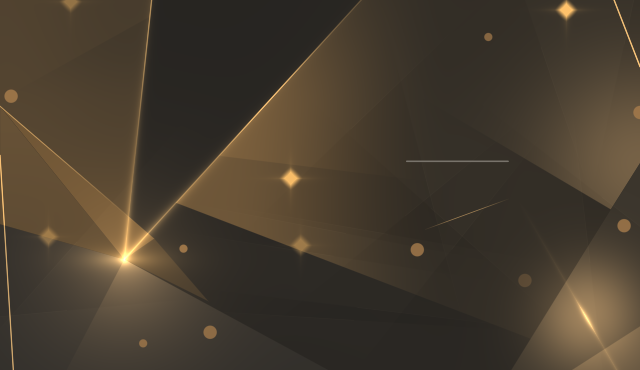
Write a Shadertoy shader that draws this background.

```glsl
// Dark bronze low-poly backdrop: overlapping half-plane facets lit by falloffs,
// gold rays meeting at a hub on the left, a flare at lower right,
// then scattered discs and four-pointed sparkles on top.

const vec3 DARK = vec3(.15, .142, .13);
const vec3 UMBER = vec3(.20, .18, .15);
const vec3 BRONZE = vec3(.52, .40, .25);
const vec3 GOLD = vec3(1., .76, .42);

float hash(float n) { return fract(sin(n * 127.1) * 4375.85); }

// 1 on the left of the directed line a -> b, with a soft edge
float side(vec2 p, vec2 a, vec2 b) {
    vec2 d = normalize(b - a), q = p - a;
    return smoothstep(-.002, .002, d.x * q.y - d.y * q.x);
}

// Counter-clockwise triangle mask
float tri(vec2 p, vec2 a, vec2 b, vec2 c) {
    return side(p, a, b) * side(p, b, c) * side(p, c, a);
}

// Distance to a segment, and position along it
vec2 segment(vec2 p, vec2 a, vec2 b) {
    vec2 d = b - a;
    float t = clamp(dot(p - a, d) / dot(d, d), 0., 1.);
    return vec2(length(p - a - d * t), t);
}

float stroke(vec2 p, vec2 a, vec2 b, float width) {
    return smoothstep(width + .0015, width - .0015, segment(p, a, b).x);
}

// Faint web of random lines, each tinting one of its sides
float web(vec2 p) {
    float tone = 0.;
    for (float i = 1.; i < 17.; i++) {
        vec2 a = vec2(1.73 * hash(i), hash(i + 31.));
        float angle = 6.283 * hash(i + 67.);
        vec2 b = a + .5 * vec2(cos(angle), sin(angle));
        float fade = smoothstep(.5, .0, length(p - a));
        tone += fade * (.012 * (side(p, a, b) - .5) + .016 * stroke(p, a, b, .001));
    }
    return tone;
}

vec3 facets(vec2 p, vec2 hub, vec2 ridgeTop, vec2 rayTop, vec2 leftTip) {
    float hubDist = length(p - hub);
    float hubGlow = exp(-hubDist * 6.5);
    vec2 fold = vec2(.417, .355), leftLow = vec2(0, .394), tail = vec2(.878, .005);

    // Ground, and the lower facets around the hub
    vec3 col = mix(DARK, UMBER, .5 * smoothstep(.6, 1.6, p.x));
    float below = side(p, tail, hub) * side(p, hub, leftLow);
    float rightOfSpoke = side(p, vec2(.18, 0), hub);
    col += BRONZE * hubGlow * mix(.4, mix(.95, .65, rightOfSpoke), below);
    col += .03 * below;
    col = mix(col, mix(UMBER, BRONZE, .75 * exp(-hubDist * 3.)), .75 * tri(p, hub, vec2(.563, .186), fold));

    // Wide lit field right of the ridge
    float field = side(p, ridgeTop, hub) * side(p, vec2(.491, .446), vec2(1.577, .03));
    float light = smoothstep(1.22, .58, p.x) * smoothstep(1.35, .7, p.y);
    light *= mix(.72, .9, side(p, vec2(.608, .577), vec2(1.126, .514)));
    col = mix(col, mix(UMBER, BRONZE, light), field);

    // Left facets
    float upper = side(p, hub, rayTop) * side(p, leftTip, fold);
    float upperLight = .22 + .75 * exp(-hubDist * 4.5) + .12 * smoothstep(.35, 0., p.x);
    upperLight -= .07 * side(p, vec2(.18, .83), vec2(0, .73)) * smoothstep(.1, .3, p.y - .6);
    col = mix(col, mix(UMBER, BRONZE, upperLight), upper);
    col = mix(col, mix(UMBER, BRONZE, .42 + .3 * p.y + .2 * hubGlow), tri(p, leftTip, leftLow, hub));
    col = mix(col, BRONZE * (.82 + .3 * exp(-hubDist * 5.)), tri(p, leftTip, hub, fold));

    // Right facets
    vec2 notch = vec2(1.651, .434), rim = vec2(1.73, .559), flare = vec2(1.588, .152);
    float wing = side(p, vec2(1.509, .518), notch) * side(p, notch, rim);
    col += BRONZE * .5 * wing * exp(-14. * dot(p - rim, p - rim));
    float slope = side(p, notch, vec2(1.441, .095)) * side(p, rim, notch);
    col = mix(col, UMBER * 1.15, slope);
    float flareDist = length(p - flare);
    col += BRONZE * mix(.4, .75, slope) * exp(-45. * flareDist * flareDist);
    col += BRONZE * .25 * side(p, vec2(1.73, .118), vec2(1.554, .005));
    return col + web(p) * vec3(1., .9, .7);
}

void mainImage(out vec4 fragColor, in vec2 fragCoord) {
    vec2 p = fragCoord / iResolution.xy * vec2(1.73, 1);
    vec2 hub = vec2(.336, .299), ridgeTop = vec2(.976, 1), rayTop = vec2(.41, 1), leftTip = vec2(0, .713);
    vec3 col = facets(p, hub, ridgeTop, rayTop, leftTip);

    // Gold rays, with a soft halo on the two that leave the hub
    vec2 ridge = segment(p, hub, ridgeTop), ray = segment(p, hub, rayTop);
    float ridgeFade = .25 + .75 * exp(-40. * pow(ridge.y - .62, 2.));
    col += GOLD * .6 * ridgeFade * stroke(p, hub, ridgeTop, .0018);
    col += GOLD * .55 * exp(-ridge.x * 110. - ridge.y * 3.5);
    col += GOLD * .5 * exp(-ray.x * 150. - ray.y * 1.8);
    col += GOLD * .4 * smoothstep(.3, 1., ray.y) * stroke(p, hub, rayTop, .0018);
    col += GOLD * .4 * stroke(p, leftTip, vec2(.417, .355), .0014) * smoothstep(.45, .05, p.x);
    col += GOLD * .6 * stroke(p, vec2(0, .58), vec2(.036, 0), .0018);
    col += GOLD * .7 * stroke(p, vec2(1.66, 1), vec2(1.73, .82), .002);
    col += GOLD * .35 * stroke(p, vec2(1.15, .38), vec2(1.374, .462), .0012) * smoothstep(.13, .02, abs(p.x - 1.26));
    vec2 hubOffset = (p - hub) * vec2(16, 60);
    col += GOLD * .5 * exp(-length(hubOffset));

    // Flare streak and the pale rule
    vec2 streak = segment(p, vec2(1.396, .468), vec2(1.667, 0));
    col += GOLD * exp(-streak.x * 220.) * (.12 * streak.y + .7 * exp(-200. * pow(streak.y - .7, 2.)));
    col = mix(col, vec3(.5, .48, .45), .9 * stroke(p, vec2(1.1, .564), vec2(1.373, .564), .0022));

    // Discs: centre, radius, opacity
    vec4 discs[9] = vec4[9](vec4(.03, .74, .018, .9), vec4(1.32, .9, .011, .75), vec4(1.73, .696, .018, .9),
        vec4(.496, .328, .011, .95), vec4(.568, .102, .018, .8), vec4(.387, .072, .011, .8),
        vec4(1.128, .325, .018, .85), vec4(1.419, .242, .018, .3), vec4(1.687, .39, .018, .85));
    for (int i = 0; i < 9; i++) {
        float d = length(p - discs[i].xy) - discs[i].z;
        col = mix(col, vec3(.63, .47, .29), discs[i].w * smoothstep(.002, -.002, d));
    }

    // Sparkles: centre, brightness
    vec3 sparkles[5] = vec3[5](vec3(1.531, .973, 1), vec3(.786, .518, .95), vec3(.813, .337, .4),
        vec3(.131, .36, .4), vec3(.191, .995, .4));
    for (int i = 0; i < 5; i++) {
        vec2 q = abs(p - sparkles[i].xy);
        float star = smoothstep(.034, .008, mix(length(q), q.x + q.y, .6));
        star += .5 * exp(-(q.x + q.y) * 40. - min(q.x, q.y) * 120.);
        col = mix(col, GOLD, sparkles[i].z * min(star, 1.));
    }
    fragColor = vec4(clamp(col, 0., 1.), 1);
}
```
